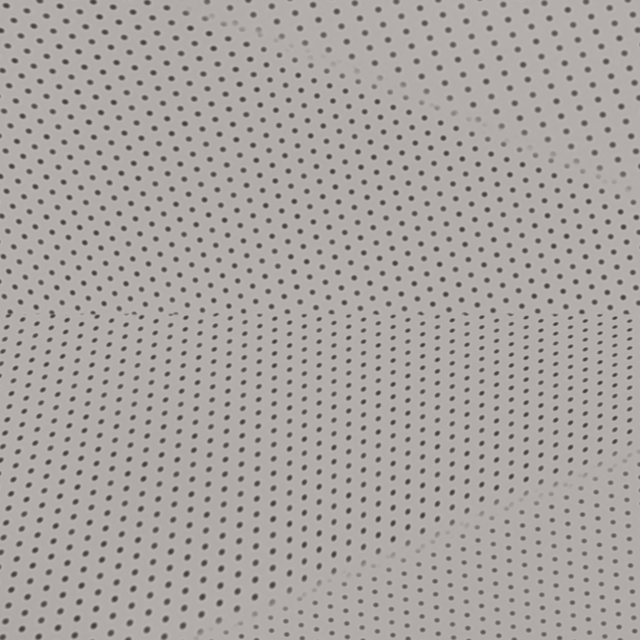
Reproduce this texture procedurally as a Shadertoy shader.

```glsl
#define SHEET_COLOR vec3(0.695, 0.675, 0.662)
#define HOLE_COLOR vec3(0.265, 0.248, 0.238)
#define FOLD_HEIGHT 0.509
#define FOLD_SOFTNESS 0.003
#define CREASE_SLOPE 0.42
#define CREASE_WIDTH 0.028
#define COLUMN_STEP 0.0231
#define HOLE_RADIUS 0.0047
#define RIM_LIGHT 0.028
#define GRAIN 0.012

float hash(vec2 p) {
    vec3 q = fract(vec3(p.xyx) * 0.1031);
    q += dot(q, q.yzx + 33.33);
    return fract((q.x + q.y) * q.z);
}

float noise(vec2 p) {
    vec2 i = floor(p), f = fract(p);
    f = f * f * (3.0 - 2.0 * f);
    return mix(mix(hash(i), hash(i + vec2(1, 0)), f.x),
               mix(hash(i + vec2(0, 1)), hash(i + vec2(1, 1)), f.x), f.y);
}

// Returns hole darkness in x and the pale rim around it in y
vec2 hole(vec2 offset, vec2 radius, vec2 id) {
    float d = length(offset / radius);
    float strength = 0.86 + 0.14 * hash(id + 71.0);
    float rim = smoothstep(1.1, 1.5, d) * (1.0 - smoothstep(1.5, 2.0, d));
    return vec2(strength * (1.0 - smoothstep(0.3, 1.32, d)), rim);
}

// Holes on a skewed lattice spanned by two steps
vec2 lattice(vec2 p, vec2 stepA, vec2 stepB, vec2 radius) {
    mat2 basis = mat2(stepA, stepB);
    vec2 q = inverse(basis) * p;
    vec2 id = round(q);
    vec2 jitter = 0.0008 * (vec2(hash(id + 9.0), hash(id + 23.0)) - 0.5);
    return hole(basis * (q - id) + jitter, radius, id);
}

// Upright columns whose rows crowd together toward the fold and the right
vec2 foldedColumns(vec2 p) {
    float depth = FOLD_HEIGHT - p.y;
    float reach = max(depth, -0.02);
    float lean = 0.35 * reach * max(0.45 - p.x, 0.0);
    float column = (p.x + lean - 0.337) / COLUMN_STEP;
    float columnId = round(column);
    float growth = 0.8 + 1.2 * p.x;
    float rowStep = 0.0183 - 0.0052 * p.x * p.x;
    float row = log(1.0 + growth * reach) / (growth * rowStep) - 0.35 * columnId;
    float rowId = round(row);
    float spacing = rowStep * (1.0 + growth * reach);
    vec2 offset = vec2((column - columnId) * COLUMN_STEP, (rowId - row) * spacing);
    offset.y -= 0.22 * offset.x;
    return hole(offset, vec2(0.0046, 0.21 * spacing), vec2(columnId, rowId));
}

void mainImage(out vec4 fragColor, in vec2 fragCoord) {
    vec2 p = fragCoord / iResolution.xy;

    // Signed heights above the two slanted creases
    float wobble = 0.012 * (noise(p * 9.0) - 0.5);
    float upper = p.y - 1.0 + CREASE_SLOPE * (p.x - 0.286) + wobble;
    float lower = p.y - CREASE_SLOPE * (p.x - 0.300) + wobble;

    // Four facets of the bent sheet
    vec2 bent = p - vec2(0.3507, 0.656);
    bent.x += 0.5 * bent.y * max(0.4 - p.x, 0.0);
    vec2 mainFacet = lattice(bent, vec2(0.0247, -0.0083), vec2(0.0048, -0.0237),
                             vec2(1.05, 0.97) * HOLE_RADIUS);
    vec2 topFacet = lattice(p - vec2(0.526, 0.982), vec2(0.0286, 0.0130),
                            vec2(0.0078, -0.0234), vec2(1.18, 1.08) * HOLE_RADIUS);
    vec2 lowFacet = lattice(p - vec2(0.934, 0.190), vec2(0.0240, -0.0060),
                            vec2(0.0012, -0.0205), vec2(1.0, 0.85) * HOLE_RADIUS);
    vec2 folded = foldedColumns(p);

    // Blend facets so that holes overlap and fade along the creases
    float aboveFold = smoothstep(-FOLD_SOFTNESS, FOLD_SOFTNESS, p.y - FOLD_HEIGHT);
    float topMask = smoothstep(-0.012, 0.012, upper);
    float lowMask = smoothstep(0.012, -0.012, lower);
    vec2 marks = mix(folded, mainFacet, aboveFold);
    marks = mix(marks, topFacet * 0.86, topMask);
    marks = mix(marks, lowFacet * 0.78, lowMask);
    float nearCrease = min(abs(upper), abs(lower)) / CREASE_WIDTH;
    marks *= mix(0.45, 1.0, smoothstep(0.0, 1.0, nearCrease));

    // Uneven light and fine grain on the sheet
    float light = 1.0 + 0.025 * (noise(p * 4.0) - 0.5) + 0.015 * (p.y - 0.5);
    light += GRAIN * (noise(p * 180.0) - 0.5);
    light += RIM_LIGHT * marks.y;
    vec3 color = mix(SHEET_COLOR * light, HOLE_COLOR, marks.x);
    fragColor = vec4(color, 1.0);
}
```
